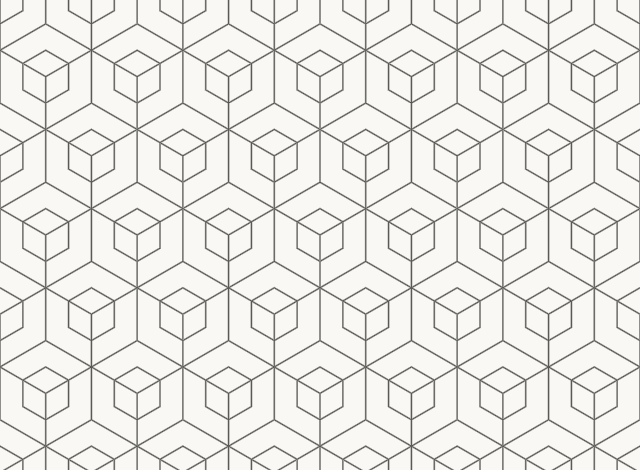
This pattern is drawn by a WebGL 1 fragment shader. Its source:

```glsl
precision highp float;
// Thin-line isometric lattice: hexagonal cubes, each with a half-size cube at its centre.

#define REPEATS_ACROSS 7.0
#define LINE_WIDTH 0.0100   // in cell widths
#define INNER_SCALE 0.5     // small cube relative to its cell
#define EDGE_SOFTNESS 0.9   // in output pixels
#define PAPER vec3(0.977, 0.973, 0.960)
#define INK vec3(0.10, 0.10, 0.09)

uniform vec2 u_resolution;

const float SQRT3 = 1.7320508;

// Offset from the nearest centre of a pointy-top hexagon grid of cell width 1.
vec2 hexLocal(vec2 p) {
  vec2 period = vec2(1.0, SQRT3);
  vec2 a = mod(p + 0.5 * period, period) - 0.5 * period;
  vec2 b = mod(p, period) - 0.5 * period;
  return dot(a, a) < dot(b, b) ? a : b;
}

// Distance to the centre line of a hexagon's sides, given its apothem.
float hexOutline(vec2 p, float apothem) {
  p = abs(p);
  return abs(max(p.x, dot(p, vec2(0.5, 0.5 * SQRT3))) - apothem);
}

// Distance to a ray from the origin along a unit direction.
float ray(vec2 p, vec2 dir) {
  return length(p - dir * max(dot(p, dir), 0.0));
}

// The three cube edges that meet at the front corner.
float cubeCorner(vec2 p) {
  p.x = abs(p.x);
  return min(ray(p, vec2(0.5 * SQRT3, 0.5)), ray(p, vec2(0.0, -1.0)));
}

void main() {
  float pixel = REPEATS_ACROSS / u_resolution.x;
  vec2 p = hexLocal((gl_FragCoord.xy - 0.5 * u_resolution) * pixel);

  // Outer cube, inner cube and their shared corner edges
  float d = min(hexOutline(p, 0.5), hexOutline(p, 0.5 * INNER_SCALE));
  d = min(d, cubeCorner(p));

  // Linear coverage keeps the hairlines even
  float soft = EDGE_SOFTNESS * pixel;
  float coverage = clamp((0.5 * LINE_WIDTH + soft - d) / (2.0 * soft), 0.0, 1.0);
  gl_FragColor = vec4(mix(PAPER, INK, coverage), 1.0);
}
```
